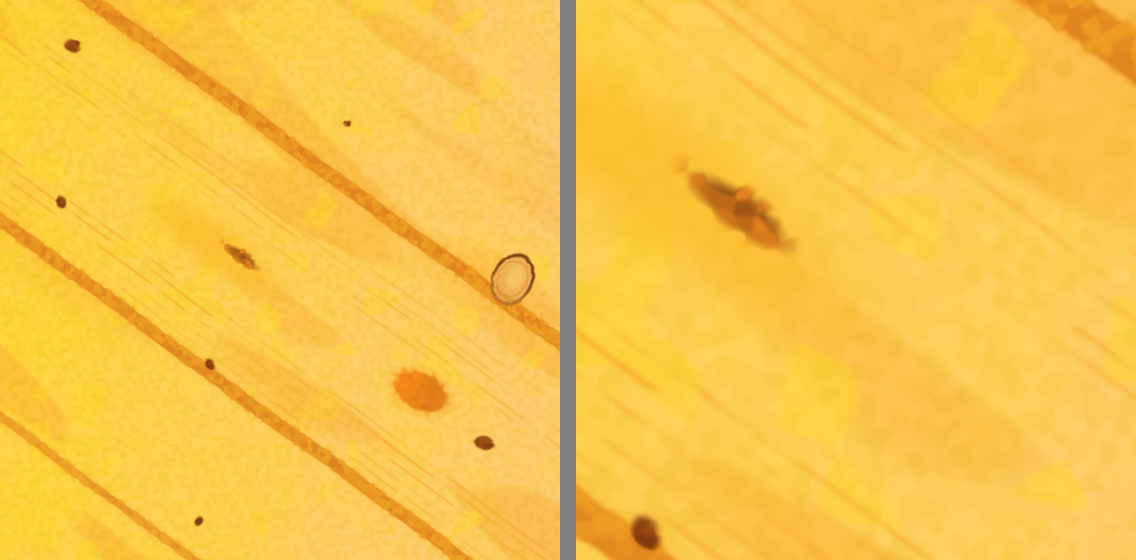
Left, the full canvas; right, a detail of the centre.
A WebGL 2 fragment shader for this texture:

```glsl
#version 300 es
precision highp float;
// Amber plant tissue under a microscope: parallel slanted veins, dashed fibres and brown specks.

uniform vec2 u_resolution;
out vec4 fragColor;

const vec3 YELLOW = vec3(0.99, 0.83, 0.20);
const vec3 PALE   = vec3(0.99, 0.79, 0.43);
const vec3 GOLD   = vec3(0.98, 0.73, 0.15);
const vec3 AMBER  = vec3(0.97, 0.66, 0.17);
const vec3 VEIN   = vec3(0.93, 0.61, 0.13);
const vec3 RUST   = vec3(0.83, 0.44, 0.10);
const vec3 BROWN  = vec3(0.45, 0.19, 0.04);

const vec2 FIBRE_DIR = vec2(0.807, -0.591);
const vec3 VEIN_POS   = vec3(0.206, 0.490, 0.904);   // offsets across the fibres
const vec3 VEIN_WIDTH = vec3(0.0075, 0.0120, 0.0135);
const vec3 VEIN_ALPHA = vec3(0.75, 0.95, 0.95);

const vec2 OVAL_POS = vec2(0.751, 0.301);
const vec2 DASH_POS = vec2(0.431, 0.542);
const vec2 RING_POS = vec2(0.915, 0.501);
const int FIBRES = 10;
const int SPECKS = 6;
const float SOFTNESS = 0.0025;

vec2 hash2(vec2 p) {
    vec3 q = fract(p.xyx * vec3(0.1031, 0.1030, 0.0973));
    q += dot(q, q.yzx + 33.33);
    return fract((q.xx + q.yz) * q.zy);
}

// Smooth cellular noise: random cell tones blended by distance.
float cells(vec2 p) {
    vec2 id = floor(p), f = p - id;
    float sum = 0.0, weight = 0.0;
    for (int y = -1; y <= 1; y++)
    for (int x = -1; x <= 1; x++) {
        vec2 o = vec2(x, y);
        vec2 h = hash2(id + o + 57.0);
        vec2 d = o + h - f;
        float w = exp(-7.0 * dot(d, d));
        sum += w * hash2(id + o + 131.0).x;
        weight += w;
    }
    return sum / weight;
}

mat2 rotation(float a) {
    return mat2(cos(a), -sin(a), sin(a), cos(a));
}

float ellipse(vec2 p, vec2 r) {
    return (length(p / r) - 1.0) * min(r.x, r.y);
}

float fill(float d, float blur) {
    return 1.0 - smoothstep(-blur, blur, d);
}

// Rotate a canvas offset into along/across fibre coordinates.
vec2 toFibre(vec2 p) {
    return vec2(dot(p, FIBRE_DIR), dot(p, vec2(-FIBRE_DIR.y, FIBRE_DIR.x)));
}

void main() {
    vec2 uv = gl_FragCoord.xy / u_resolution;
    float edge = max(SOFTNESS, 1.0 / u_resolution.y);
    vec2 f = toFibre(uv);
    f.y += 0.0012 * sin(f.x * 11.0) + 0.0008 * sin(f.x * 27.0 + 1.3);

    float mottle = cells(uv * 9.0);
    float patches = cells(uv * 22.0 + 40.0);
    float grain = cells(uv * 110.0) - 0.5;
    float streak = cells(f * vec2(3.5, 17.0) + 11.0);
    float dashes = cells(f * vec2(20.0, 75.0) + 23.0);

    // Ground: yellow on the left, pale peach on the right
    float paleness = 0.09 + 0.8 * uv.x + 0.1 * (1.0 - uv.y);
    paleness += 0.30 * (mottle - 0.5) + 0.22 * (patches - 0.5) + 0.20 * grain;
    vec3 col = mix(YELLOW, PALE, clamp(paleness, 0.0, 1.1));
    col = mix(col, AMBER, 0.40 * smoothstep(0.60, 0.90, streak));
    col = mix(col, vec3(0.99, 0.84, 0.14), 0.45 * smoothstep(0.74, 0.92, patches));
    col += 0.035 * grain;

    // Thin broken fibres in two bundles
    for (int i = 0; i < FIBRES; i++) {
        float k = float(i);
        vec2 h = hash2(vec2(k, 7.0));
        float centre = mix(0.515, 0.735, mod(k, 2.0)) + 0.018 * floor(k * 0.5) + 0.008 * h.x;
        float line = fill(abs(f.y - centre) - 0.0018, 0.003);
        col = mix(col, AMBER, line * (0.15 + 0.55 * smoothstep(0.35, 0.75, dashes)) * (0.5 + 0.5 * h.y));
    }

    // Main veins with faint stained borders
    for (int i = 0; i < 3; i++) {
        float d = abs(f.y - VEIN_POS[i]) - VEIN_WIDTH[i] + 0.004 * grain;
        vec3 tone = mix(VEIN, RUST, clamp(0.22 + 0.9 * grain, 0.0, 0.6));
        col = mix(col, AMBER, 0.25 * fill(d - 0.004, 0.008));
        col = mix(col, tone, VEIN_ALPHA[i] * fill(d, edge));
    }

    // Golden stain and the brown dash at its end
    vec2 p = toFibre(uv - DASH_POS);
    col = mix(col, GOLD, 0.70 * fill(ellipse(p + vec2(0.05, 0.012), vec2(0.12, 0.036)), 0.022));
    float dashD = ellipse(p, vec2(0.034, 0.011)) + 0.006 * grain;
    col = mix(col, mix(RUST, BROWN, 0.35 + grain), 0.85 * fill(dashD, 0.004));

    // Orange oval body with a halo
    p = rotation(0.15) * toFibre(uv - OVAL_POS);
    float ovalD = ellipse(p, vec2(0.050, 0.033)) + 0.006 * grain;
    col = mix(col, AMBER, 0.65 * fill(ovalD - 0.006, 0.012));
    vec3 ovalTone = mix(vec3(0.93, 0.51, 0.08), RUST, smoothstep(-0.02, 0.03, p.x) * 0.6 + 0.5 * grain);
    col = mix(col, ovalTone, 0.95 * fill(ovalD, 0.005));

    // Scattered dark specks on a low-discrepancy sequence
    for (int i = 1; i <= SPECKS; i++) {
        float k = float(i);
        vec2 centre = fract(vec2(0.6, 0.5) + k * vec2(0.7549, 0.5698));
        float size = 0.006 + 0.013 * pow(fract(0.3 * k), 2.0);
        p = rotation(k) * (uv - centre);
        float d = ellipse(p, size * vec2(1.0, 0.75)) + 0.003 * grain;
        col = mix(col, RUST, 0.5 * fill(d - 0.001, 0.004));
        col = mix(col, mix(BROWN, RUST, 0.25 + 0.5 * grain), 0.9 * fill(d, edge));
    }

    // Glassy bubble: dusky inside, dark rim fading to the lower left
    p = rotation(-0.45) * (uv - RING_POS);
    float ringD = ellipse(p, vec2(0.035, 0.045)) + 0.003 * grain;
    float lit = smoothstep(-0.05, 0.02, dot(uv - RING_POS, vec2(0.5, 0.85)));
    col = mix(col, vec3(0.90, 0.66, 0.34), 0.65 * fill(ringD, 0.004));
    col = mix(col, PALE, 0.6 * fill(ellipse(p - vec2(0.004, 0.006), vec2(0.014, 0.024)), 0.006));
    col = mix(col, BROWN, (0.35 + 0.55 * lit) * fill(abs(ringD) - 0.0025, edge));
    col = mix(col, RUST, 0.45 * fill(abs(ringD + 0.009) - 0.001, edge));

    fragColor = vec4(clamp(col, 0.0, 1.0), 1.0);
}
```
